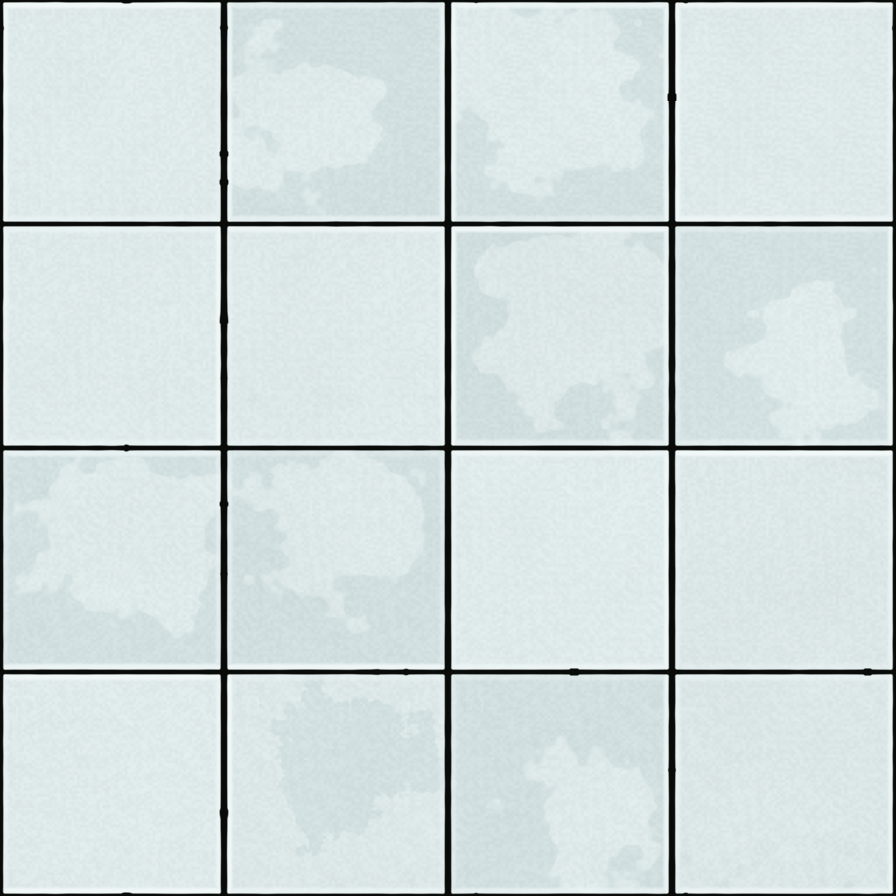
Write a Shadertoy shader that draws this pattern.

```glsl
// Four by four glazed wall tiles, pale blue-grey, parted by thin black joints.
// Each tile has bright bevelled rims, grain and faint scratches; some carry a
// ragged two-tone glaze patch. All noise wraps, so the square tiles seamlessly.

const float TILES = 4.0;
const vec2 JOINT_HALF = vec2(0.0036, 0.0026);   // upright, level joints
const vec3 GLAZE_LIGHT = vec3(0.868, 0.910, 0.912);
const vec3 GLAZE_DARK = vec3(0.818, 0.873, 0.878);
const vec3 RIM_COLOUR = vec3(0.945, 0.972, 0.972);
const vec3 JOINT_COLOUR = vec3(0.035, 0.045, 0.037);

float hash(vec2 p) {
    return fract(sin(dot(p, vec2(127.1, 311.7))) * 43758.5453);
}

// Value noise that repeats after "period" cells
float noise(vec2 p, float period) {
    vec2 i = floor(p), f = fract(p);
    f = f * f * (3.0 - 2.0 * f);
    vec2 a = mod(i, period), b = mod(i + 1.0, period);
    return mix(mix(hash(a), hash(vec2(b.x, a.y)), f.x),
               mix(hash(vec2(a.x, b.y)), hash(b), f.x), f.y);
}

float fbm(vec2 uv, float cells) {
    float sum = 0.0, amp = 0.5;
    for (int i = 0; i < 5; i++) {
        sum += amp * noise(uv * cells, cells);
        cells *= 2.0;
        amp *= 0.55;
    }
    return sum;
}

float segment(vec2 p, vec2 a, vec2 b) {
    vec2 pa = p - a, ba = b - a;
    return length(pa - ba * clamp(dot(pa, ba) / dot(ba, ba), 0.0, 1.0));
}

// Two neighbouring tiles per row are patchy; the start column shifts by row
float isPatchy(vec2 id) {
    float k = id.x - mod(2.0 * id.y + 1.0, 3.0);
    return step(-0.5, k) * step(k, 1.5);
}

// 1 on light glaze, 0 on dark glaze
float glazeTone(vec2 uv, vec2 q, vec2 id) {
    vec2 centre = 0.3 + 0.4 * vec2(hash(id + 3.7), hash(id + 8.2));
    float radius = mix(0.25, 0.42, hash(id + 5.1));
    float ragged = fbm(uv, 20.0) - 0.55;
    float light = 1.0 - smoothstep(-0.025, 0.025, length(q - centre) - radius + ragged * 0.8);
    float inverted = step(id.x + 2.0 * id.y, 1.5) * id.x;
    light = mix(light, 1.0 - 0.75 * light, inverted);

    // Plain tiles only darken in specks along the lower edge
    float specks = smoothstep(0.62, 0.72, fbm(uv, 36.0)) * smoothstep(0.35, 0.05, q.y);
    float plain = 1.0 - 0.6 * specks * step(0.5, hash(id + 2.9));
    return mix(plain, light, isPatchy(id));
}

// Hairline marks shared by every tile: a small drop ring and slanted scratches
float scratches(vec2 q) {
    float ring = abs(length((q - vec2(0.13, 0.85)) * vec2(1.5, 1.0)) - 0.04);
    float marks = 0.6 * (1.0 - smoothstep(0.003, 0.012, ring));
    for (int i = 0; i < 5; i++) {
        float n = float(i);
        vec2 a = 0.25 + 0.65 * vec2(hash(vec2(n, 1.3)), hash(vec2(n, 6.1)));
        vec2 b = a + vec2(0.09, -0.07) * mix(0.5, 1.3, hash(vec2(n, 9.4)));
        marks += 0.5 * (1.0 - smoothstep(0.002, 0.009, segment(q, a, b)));
    }
    return marks;
}

// Bright bevel whose strength differs on each side of each tile
float rimLight(vec2 q, vec2 id) {
    vec4 depth = vec4(q, 1.0 - q) / TILES;
    vec4 side = vec4(hash(id + 11.3), hash(id + 17.9), hash(id + 23.1), hash(id + 31.7));
    vec4 band = 1.0 - smoothstep(vec4(0.0065), vec4(0.0115), depth);
    band *= mix(vec4(0.3), vec4(1.0), side);
    return max(max(band.x, band.y), max(band.z, band.w));
}

// Coverage of the joints, with wavering edges and short thick chips
float jointMask(vec2 uv, float pixel) {
    vec2 nearest = floor(uv * TILES + 0.5);
    vec2 offset = uv - nearest / TILES;
    vec2 line = mod(nearest, TILES);
    vec2 along = vec2(noise(vec2(line.x * 9.0 + 0.5, uv.y * 64.0), 64.0),
                      noise(vec2(uv.x * 64.0, line.y * 9.0 + 5.5), 64.0));
    vec2 halfWidth = JOINT_HALF + 0.0005 * (along - 0.5) + 0.0011 * smoothstep(0.86, 0.94, along);
    vec2 d = abs(offset) - halfWidth;
    float corner = 0.0022;
    vec2 inside = max(corner - d, 0.0);
    float rounded = corner - length(max(corner - max(d, -corner), 0.0));
    float dist = min(min(d.x, d.y), min(inside.x, inside.y) > 0.0 ? rounded : 1.0);
    float soft = max(pixel * 0.75, 0.0011);
    return 1.0 - smoothstep(-soft, soft, dist);
}

void mainImage(out vec4 fragColor, in vec2 fragCoord) {
    vec2 uv = fragCoord / iResolution.xy;
    vec2 id = mod(floor(uv * TILES), TILES);
    vec2 q = fract(uv * TILES);

    // Glaze, grain and marks
    vec3 colour = mix(GLAZE_DARK, GLAZE_LIGHT, glazeTone(uv, q, id));
    colour += 0.014 * (hash(id + 41.3) - 0.5) + 0.02 * (fbm(uv, 12.0) - 0.55);
    colour += 0.036 * (noise(uv * 320.0, 320.0) - 0.5);
    colour += 0.018 * scratches(q);

    // Rims and joints
    colour = mix(colour, RIM_COLOUR, rimLight(q, id));
    colour = mix(colour, JOINT_COLOUR, jointMask(uv, 1.0 / iResolution.y));
    fragColor = vec4(colour, 1.0);
}
```
